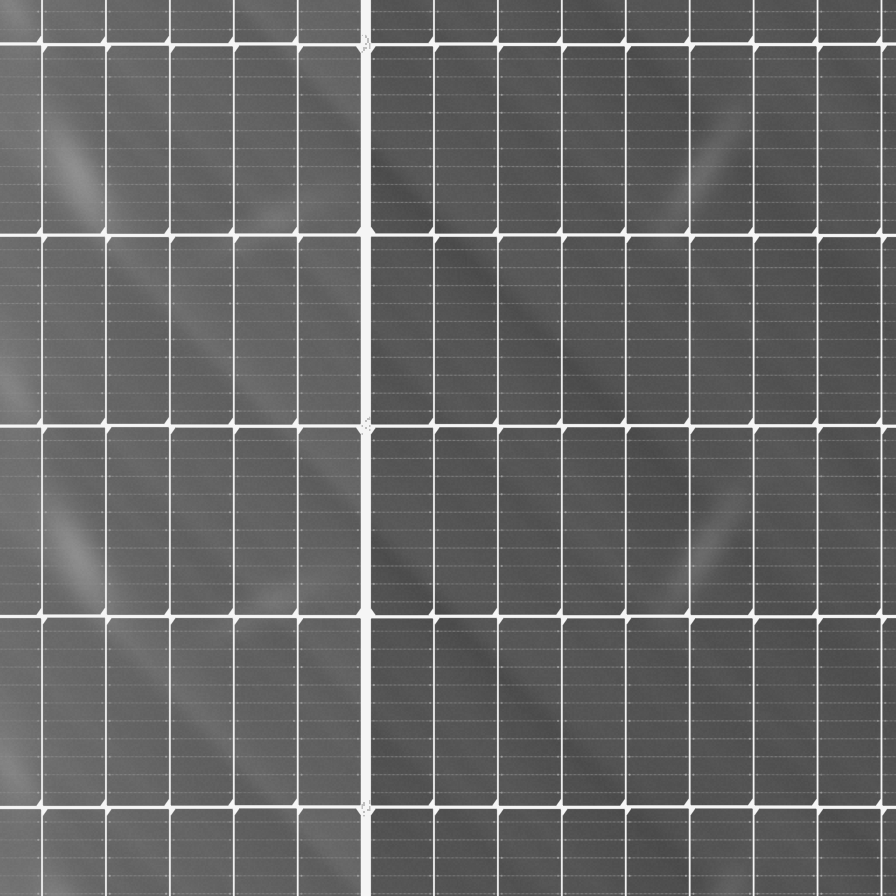
A WebGL 2 fragment shader for this pattern:

```glsl
#version 300 es
precision highp float;

uniform vec2 u_resolution;
out vec4 fragColor;

// Layout, in canvas units
const vec2 CELL = vec2(0.07135, 0.2129);
const float LEFT_START = 0.0469;
const float RIGHT_START = 0.4130;
const float ROW_START = 0.0990;
const float LEFT_COLUMNS = 5.0;
const float BAR_X = 0.4085;
const float BAR_HALF = 0.0050;
const float GAP_HALF_X = 0.0010;
const float GAP_HALF_Y = 0.0018;
const float CHAMFER = 0.0076;
const float ROUNDING = 0.0030;
const float LINE_JITTER = 0.0012;

// Thin conductors inside each cell
const float WIRES = 10.0;
const float WIRE_FIRST = 0.077;
const float WIRE_STEP = 0.094;
const float WIRE_HALF = 0.0006;
const float PAD_INSET = 0.0042;
const float PAD_RADIUS = 0.0011;

// Tones
const vec3 GAP_COLOR = vec3(0.96);
const vec3 WIRE_COLOR = vec3(0.55);
const vec3 PAD_COLOR = vec3(0.68);
const vec3 LEFT_EDGE_COLOR = vec3(0.435);
const vec3 LEFT_INNER_COLOR = vec3(0.375);
const vec3 RIGHT_COLOR = vec3(0.318);
const float CLOUD_AMOUNT = 0.022;
const float CELL_VARIATION = 0.016;
const float GRAIN_AMOUNT = 0.016;
const float TAU = 6.2831853;

float hash(vec2 p) {
    vec3 q = fract(p.xyx * 0.1031);
    q += dot(q, q.yzx + 33.33);
    return fract((q.x + q.y) * q.z);
}

// Antialiased coverage of a signed distance
float fill(float d) {
    float edge = 0.75 / u_resolution.y;
    return 1.0 - smoothstep(-edge, edge, d);
}

// Layered sines, periodic over two rows
float clouds(vec2 p) {
    float sum = 0.0;
    float amp = 0.6;
    for (float i = 1.0; i < 5.0; i++) {
        float bend = sin(p.x * 17.0 * i + TAU * p.y * i + i);
        sum += amp * sin(p.x * 13.0 * i + TAU * p.y * i + 1.6 * bend + i * 2.4);
        amp *= 0.6;
    }
    return sum;
}

// Soft slanted reflection, repeated every two rows
float streak(vec2 p, vec2 center, float angle, vec2 size) {
    float period = 2.0 * CELL.y;
    vec2 d = p - center;
    d.y = mod(d.y + 0.5 * period, period) - 0.5 * period;
    float c = cos(angle), s = sin(angle);
    d = vec2(c * d.x + s * d.y, c * d.y - s * d.x) / size;
    return exp(-dot(d, d));
}

void main() {
    vec2 uv = gl_FragCoord.xy / u_resolution;
    bool onRight = uv.x > BAR_X;
    float start = onRight ? RIGHT_START : LEFT_START;
    vec2 grid = (uv - vec2(start, ROW_START)) / CELL;
    vec2 id = floor(grid) + vec2(onRight ? 40.0 : 20.0, 20.0);
    vec2 node = floor(grid + 0.5);
    vec2 local = fract(grid);
    vec2 offset = (grid - node) * CELL;
    offset.y += LINE_JITTER * (hash(vec2(id.x, node.y + 20.0)) - 0.5);

    // Silicon tone, reflections and wear
    vec2 tile = vec2(uv.x, grid.y * 0.5);
    vec2 place = vec2(uv.x, uv.y - ROW_START);
    vec3 color = onRight ? RIGHT_COLOR
        : mix(LEFT_EDGE_COLOR, LEFT_INNER_COLOR, uv.x / BAR_X);
    float light = CLOUD_AMOUNT * clouds(tile);
    light += CELL_VARIATION * (hash(id) - 0.5);
    light += 0.13 * streak(place, vec2(0.087, 0.280), 0.50, vec2(0.022, 0.065));
    light += 0.10 * streak(place, vec2(0.785, 0.285), -0.55, vec2(0.020, 0.075));
    light += 0.09 * streak(place, vec2(0.012, 0.045), 0.45, vec2(0.025, 0.060));
    light += 0.06 * streak(place, vec2(0.300, 0.225), -1.10, vec2(0.020, 0.070));
    light += GRAIN_AMOUNT * (hash(floor(uv * 512.0)) - 0.5);
    color += light;

    // Faint broken wires with contact pads at both ends
    float wire = clamp(floor((local.y - WIRE_FIRST) / WIRE_STEP + 0.5), 0.0, WIRES - 1.0);
    float wireY = (local.y - WIRE_FIRST - wire * WIRE_STEP) * CELL.y;
    float sideX = min(local.x, 1.0 - local.x) * CELL.x;
    float fade = 0.45 + 0.20 * sin(local.x * 95.0 + wire * 2.1 + id.x);
    fade *= 0.75 + 0.5 * hash(id + wire * 7.0);
    color = mix(color, WIRE_COLOR, fill(abs(wireY) - WIRE_HALF) * fade);
    float pad = fill(length(vec2(sideX - PAD_INSET, wireY)) - PAD_RADIUS);
    color = mix(color, PAD_COLOR, pad * (0.35 + 0.5 * hash(id + wire * 3.0)));

    // White gaps and cut corners; corners at the bar alternate by row
    bool atBar = node.x == (onRight ? 0.0 : LEFT_COLUMNS);
    float facing = mod(node.y, 2.0) < 0.5 ? -1.0 : 1.0;
    bool cut = atBar ? offset.y * facing > 0.0 : offset.x * offset.y < 0.0;
    vec2 reach = abs(offset);
    float corner = (reach.x + 0.7 * reach.y - (cut ? CHAMFER : ROUNDING)) * 0.82;
    float gap = min(reach.x - GAP_HALF_X, reach.y - GAP_HALF_Y);
    float bar = abs(uv.x - BAR_X) - BAR_HALF;
    color = mix(color, GAP_COLOR, fill(min(min(gap, corner), bar)));

    // Small scuffs where every other row meets the bar
    float scuff = step(0.72, hash(floor(uv * 420.0) + 9.0));
    scuff *= fill(bar) * fill(abs(offset.y) - 0.010) * step(facing, 0.0);
    color = mix(color, vec3(0.66), 0.7 * scuff);

    fragColor = vec4(clamp(color, 0.0, 1.0), 1.0);
}
```
